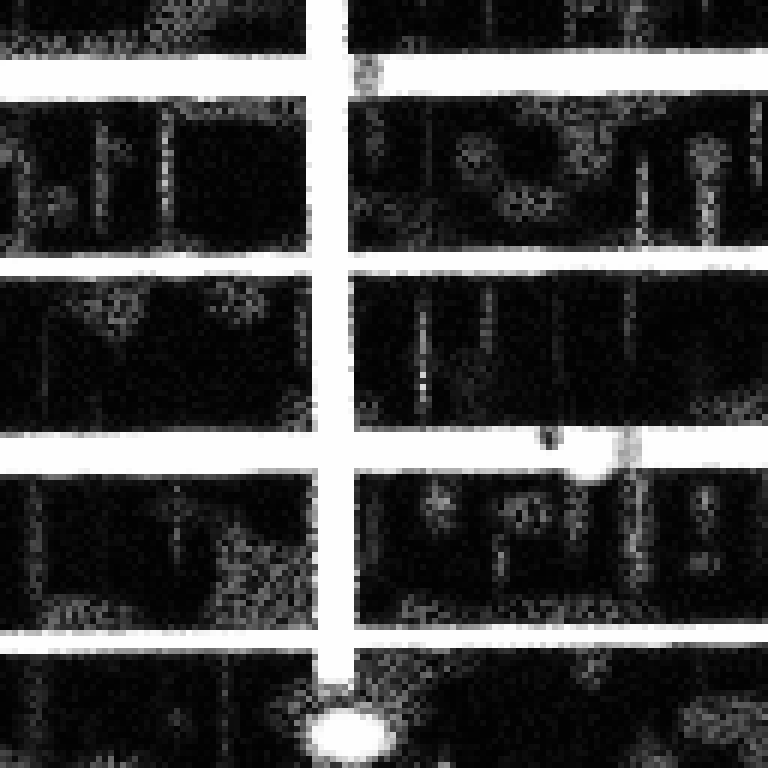
Reproduce this texture procedurally as a WebGL 1 fragment shader.

```glsl
precision highp float;
// Coarse-grained dark panels split by worn white bars, thick and thin by turns.
uniform vec2 u_resolution;

#define CELLS 128.0        // grain cells across the canvas
#define ROW_PITCH 0.2443   // distance between horizontal bars
#define ROW_START 0.163    // height of the lowest bar at the left
#define ROW_SLOPE 0.012    // rise of the bars over the width
#define THICK_HALF 0.0272
#define THIN_HALF 0.0140
#define POST_HALF 0.0265   // half width of the vertical bar
#define STREAKS 11.5       // streak columns across the canvas
#define WEAR 0.95          // brightness of the streaks
#define FRINGE 0.55        // brightness of the frayed bar edges

float hash(vec2 p) {
  vec3 q = fract(vec3(p.xyx) * 0.1031);
  q += dot(q, q.yzx + 33.33);
  return fract((q.x + q.y) * q.z);
}

float noise(vec2 p) {
  vec2 i = floor(p), f = fract(p);
  f = f * f * (3.0 - 2.0 * f);
  return mix(mix(hash(i), hash(i + vec2(1.0, 0.0)), f.x),
             mix(hash(i + vec2(0.0, 1.0)), hash(i + vec2(1.0, 1.0)), f.x), f.y);
}

// Soft-edged band around distance zero
float band(float d, float halfWidth, float soft) {
  return 1.0 - smoothstep(halfWidth - soft, halfWidth + soft, d);
}

// Soft ellipse, one at its heart and zero outside
float spot(vec2 p, vec2 centre, vec2 radii) {
  return 1.0 - smoothstep(0.55, 1.15, length((p - centre) / radii));
}

// Vertical streaks, each with its own place, length and strength in a panel
float streaks(vec2 p, float panel, float v, float grain) {
  float sum = 0.0;
  for (int i = -1; i <= 1; i++) {
    float column = floor(p.x * STREAKS) + float(i);
    vec2 id = vec2(column + 7.0, panel * 3.0 + 19.0);
    float strength = hash(id);
    float x = (column + 0.3 + 0.4 * hash(id + 31.0)) / STREAKS;
    float reach = mix(0.10, 0.42, hash(id + 57.0));
    float centre = mix(0.15, 0.85, hash(id + 83.0));
    float width = mix(0.006, 0.020, pow(hash(id + 109.0), 2.0));
    float shape = exp(-pow((p.x - x) / width, 2.0)) * band(abs(v - centre), reach, 0.12);
    sum += strength * strength * shape;
  }
  return sum * mix(0.1, 1.0, grain);
}

float cellTone(vec2 cell) {
  vec2 p = (cell + 0.5) / CELLS;
  float grain = hash(cell + 3.0);
  float wobble = 0.005 * (noise(p * vec2(26.0, 8.0) + 40.0) - 0.5);

  // Horizontal bars
  float s = (p.y - ROW_START - ROW_SLOPE * p.x) / ROW_PITCH;
  float row = floor(s + 0.5);
  float rowHalf = mix(THIN_HALF, THICK_HALF, mod(row, 2.0));
  float rowDist = abs(s - row) * ROW_PITCH + wobble;
  float bars = band(rowDist + 0.003 * (grain - 0.5), rowHalf, 0.0045);

  // Breaks and a bulge in the thick bars
  float gaps = 0.75 * spot(p, vec2(0.478, 0.906), vec2(0.022, 0.040));
  gaps = max(gaps, spot(p, vec2(0.716, 0.432), vec2(0.018, 0.020)));
  gaps = max(gaps, 0.55 * spot(p, vec2(0.818, 0.416), vec2(0.020, 0.034)));
  bars *= 1.0 - gaps * mix(0.55, 1.0, hash(cell + 61.0));
  bars = max(bars, spot(p, vec2(0.766, 0.402), vec2(0.042, 0.036)));

  // Vertical bar, leaning a little and ending above a round blot
  float lean = mix(0.437, 0.425, smoothstep(0.25, 0.95, p.y));
  float postDist = abs(p.x - lean);
  float post = band(postDist + 0.004 * (grain - 0.5), POST_HALF, 0.003);
  post *= smoothstep(0.088, 0.118, p.y + 0.012 * (grain - 0.5));
  vec2 blotCentre = vec2(0.455, 0.041);
  float blot = spot(p, blotCentre, vec2(0.068, 0.042) * mix(0.9, 1.1, grain));
  float white = max(max(bars, post), blot);

  // Frayed edges beside the bars
  float fray = exp(-max(rowDist - rowHalf, 0.0) / 0.007);
  float postFray = exp(-max(postDist - POST_HALF, 0.0) / 0.005);
  fray = max(fray, 0.7 * postFray);
  fray *= FRINGE * grain * mix(0.4, 1.0, noise(p * 30.0));

  // Streaks, mottled patches and faint grain on the dark panels
  float side = step(lean, p.x);
  float panel = floor(s) + 8.0 * side;
  float worn = WEAR * streaks(p, panel, fract(s), hash(cell + 17.0));
  worn *= mix(0.8, 1.0, side);
  float patches = smoothstep(0.58, 0.88, noise(p * vec2(13.0, 15.0) + 12.0));
  patches *= 0.42 * hash(cell + 29.0);
  float halo = 0.5 * spot(p, blotCentre + vec2(0.0, 0.035), vec2(0.11, 0.06));
  float dust = 0.008 + 0.05 * pow(hash(cell + 47.0), 3.0);
  float dark = dust + max(max(worn, patches), max(fray, halo * grain));
  return mix(min(dark, 0.9), 0.995, white);
}

void main() {
  // Average four samples so that cell edges stay smooth at any size
  float tone = 0.0;
  for (int i = 0; i < 4; i++) {
    vec2 shift = vec2(mod(float(i), 2.0), floor(float(i) * 0.5)) * 0.5 - 0.25;
    vec2 p = (gl_FragCoord.xy + shift) / u_resolution;
    tone += 0.25 * cellTone(floor(p * CELLS));
  }
  gl_FragColor = vec4(vec3(tone), 1.0);
}
```
